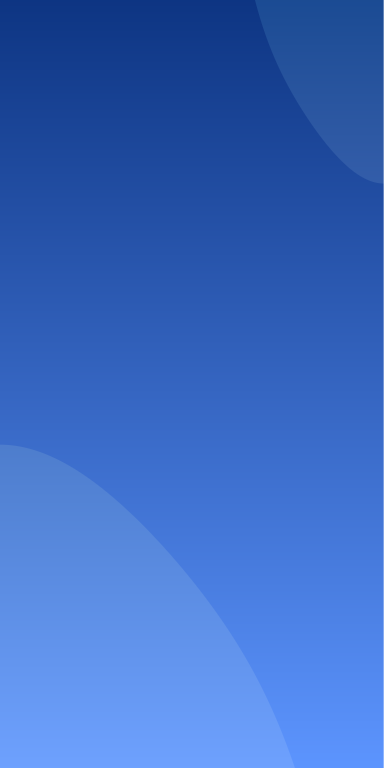
Write a WebGL 2 fragment shader that draws this background.

```glsl
#version 300 es
precision highp float;

uniform vec2 u_resolution;
out vec4 fragColor;

// Vertical backdrop
const vec3 SKY_TOP = vec3(0.052, 0.207, 0.512);
const vec3 SKY_BOTTOM = vec3(0.362, 0.582, 0.996);

// Lower left hill: extent as a fraction of the canvas
const vec2 HILL_SIZE = vec2(0.768, 0.421);
const vec3 HILL_TINT_LOW = vec3(0.95, 1.0, 1.0);
const vec3 HILL_TINT_HIGH = vec3(0.86, 1.0, 0.88);
const float HILL_ALPHA = 0.115;

// Upper right drop, hanging from the top edge
const vec2 DROP_SIZE = vec2(0.336, 0.239);
const vec3 DROP_TINT_TOP = vec3(0.40, 0.78, 0.95);
const vec3 DROP_TINT_TIP = vec3(0.86, 0.98, 1.0);
const float DROP_ALPHA_TOP = 0.15;
const float DROP_ALPHA_TIP = 0.10;

// Faint pale hairline along the right edge
const float RIM_WIDTH = 0.00088;
const vec3 RIM_COLOR = vec3(0.96, 0.98, 1.0);

// Shared outline: rounded crest, straighter flank, steep foot
float crestFall(float x) {
    return x * x * (1.3 - 0.5 * x + 0.2 * pow(x, 6.0));
}

// Antialiased coverage below the crest; p spans 0..1 over the shape
float moundMask(vec2 p) {
    float inside = 1.0 - crestFall(p.x) - p.y;
    float slope = length(vec2(dFdx(inside), dFdy(inside)));
    return clamp(0.5 + inside / max(slope, 1e-5), 0.0, 1.0);
}

void main() {
    vec2 uv = gl_FragCoord.xy / u_resolution;
    vec3 color = mix(SKY_BOTTOM, SKY_TOP, uv.y);

    // Hill rising from the lower left corner
    vec2 hill = uv / HILL_SIZE;
    vec3 hillTint = mix(HILL_TINT_LOW, HILL_TINT_HIGH, clamp(hill.y, 0.0, 1.0));
    color = mix(color, hillTint, HILL_ALPHA * moundMask(hill));

    // The same outline turned half around in the upper right corner
    vec2 drop = (1.0 - uv) / DROP_SIZE;
    float tip = clamp(drop.y, 0.0, 1.0);
    vec3 dropTint = mix(DROP_TINT_TOP, DROP_TINT_TIP, tip);
    float dropAlpha = mix(DROP_ALPHA_TOP, DROP_ALPHA_TIP, tip);
    color = mix(color, dropTint, dropAlpha * moundMask(drop));

    // Hairline, weighted by how much of the pixel it covers
    float rim = (uv.x - 1.0 + RIM_WIDTH) * u_resolution.x + 0.5;
    color = mix(color, RIM_COLOR, clamp(rim, 0.0, 1.0));

    fragColor = vec4(color, 1.0);
}
```
